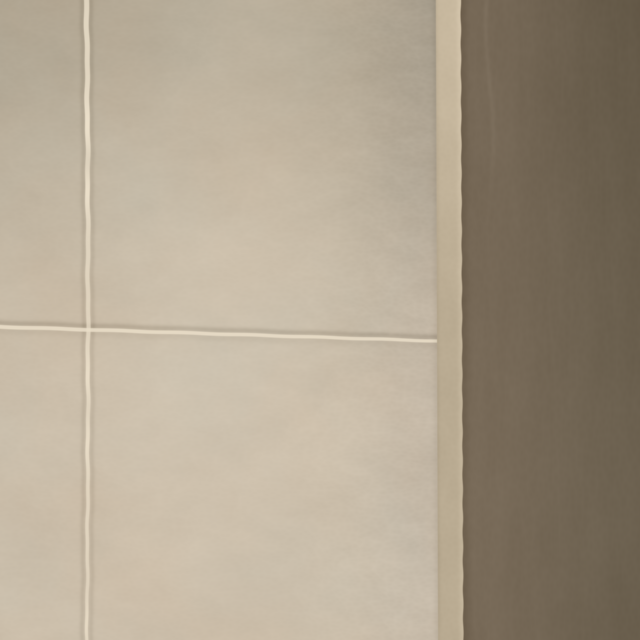
Give the GLSL for this texture, as a three.js fragment shader.

```glsl
// Pale stone wall tiles with light grout lines, a cream corner trim and a
// shaded side wall. Straight edges come from signed distances; the mottled
// stone is built from warped layered sines and stretched cellular noise.
varying vec2 vUv;

const float SOFT = 0.0016;

vec2 hash2(vec2 p) {
  return fract(sin(vec2(dot(p, vec2(127.1, 311.7)), dot(p, vec2(269.5, 183.3)))) * 43758.5);
}

// Distance to the nearest scattered cell point, centred near zero
float cellular(vec2 p) {
  vec2 cell = floor(p);
  vec2 f = fract(p);
  float nearest = 2.0;
  for (int j = -1; j <= 1; j++) {
    for (int i = -1; i <= 1; i++) {
      vec2 o = vec2(float(i), float(j));
      vec2 d = o + hash2(cell + o) - f;
      nearest = min(nearest, dot(d, d));
    }
  }
  return sqrt(nearest) - 0.5;
}

// Layered sines, each layer rotated and bent by the last; about -1 to 1
float clouds(vec2 p) {
  float sum = 0.0;
  float amp = 0.5;
  for (int i = 0; i < 5; i++) {
    sum += amp * sin(p.x + 1.3 * sin(p.y * 0.8)) * cos(p.y + 1.1 * sin(p.x * 0.7));
    p = mat2(0.8, 0.6, -0.6, 0.8) * p * 1.8 + vec2(1.7, 3.1) + sum;
    amp *= 0.62;
  }
  return sum;
}

// Soft step to the right of an edge
float after(float edge, float x) {
  return smoothstep(edge - SOFT, edge + SOFT, x);
}

// Soft band around a signed distance
float band(float d, float halfWidth) {
  return 1.0 - smoothstep(halfWidth - SOFT, halfWidth + SOFT, abs(d));
}

// Bell-shaped falloff
float glow(float d, float radius) {
  return exp(-d * d / (radius * radius));
}

vec3 stone(vec2 uv) {
  vec3 low = vec3(0.795, 0.745, 0.668);
  vec3 high = vec3(0.725, 0.682, 0.605);
  vec3 col = mix(low, high, smoothstep(0.25, 1.08, uv.y));

  // Broad light and shade
  col += 0.028 * glow(length((uv - vec2(0.35, 0.60)) * vec2(1.0, 0.8)), 0.25);
  col -= 0.045 * glow(length((uv - vec2(0.69, 0.92)) * vec2(1.0, 0.5)), 0.16);
  col -= 0.040 * glow(length(uv - vec2(0.0, 1.0)), 0.22);
  col -= vec3(0.020, 0.018, 0.010) * smoothstep(0.52, 0.69, uv.x);

  // Mottling, then fine sideways grain that roughens toward the trim
  float patches = clouds(uv * vec2(11.0, 15.0));
  float streaks = clouds(uv * vec2(38.0, 70.0) + 4.0);
  float pits = cellular(uv * vec2(95.0, 150.0) + patches);
  float rough = mix(0.6, 1.2, smoothstep(0.40, 0.68, uv.x));
  col += 0.014 * patches + 0.012 * streaks * rough + 0.014 * pits * rough;
  col += vec3(0.007, -0.002, -0.007) * clouds(uv * 9.0 + 8.0);
  return col;
}

vec3 addGrout(vec3 col, vec2 uv) {
  float wobble = 0.0006 * sin(uv.y * 47.0) + 0.0004 * sin(uv.y * 113.0);
  float dx = uv.x - 0.1375 + 0.008 * (uv.y - 0.48) * (uv.y - 0.48) + wobble;
  float dy = uv.y - 0.4893 + 0.0325 * uv.x + 0.0004 * sin(uv.x * 60.0);
  vec3 grout = mix(vec3(0.90, 0.85, 0.765), vec3(0.93, 0.885, 0.80), uv.y);

  // Recessed tile edges beside each line
  col -= 0.075 * glow(dy - 0.0065, 0.0045) + 0.025 * glow(dy + 0.006, 0.006);
  col -= 0.045 * glow(dx - 0.007, 0.004) + 0.050 * glow(dx + 0.007, 0.004);

  float wear = 0.85 + 0.15 * sin(uv.y * 31.0 + 2.0 * sin(uv.y * 17.0));
  col = mix(col, grout, band(dy, mix(0.0030, 0.0022, uv.x)) * 0.88);
  return mix(col, grout, band(dx, mix(0.0024, 0.0040, uv.y)) * wear);
}

vec3 trim(vec2 uv, float across) {
  vec3 col = mix(vec3(0.725, 0.668, 0.570), vec3(0.785, 0.725, 0.625), smoothstep(0.35, 1.0, uv.y));
  col += 0.012 * clouds(uv * vec2(40.0, 28.0)) + 0.010 * cellular(uv * 130.0);
  col += 0.035 * glow(across - 0.95, 0.12);
  return col - 0.030 * glow(across, 0.10);
}

vec3 sideWall(vec2 uv) {
  vec3 col = mix(vec3(0.465, 0.410, 0.340), vec3(0.412, 0.368, 0.300), smoothstep(0.72, 1.0, uv.x));
  col -= 0.020 * smoothstep(0.55, 1.0, uv.y) * smoothstep(0.80, 1.0, uv.x);
  col += 0.012 * glow(uv.y - 0.25, 0.3);

  // Upright streaks and small marks
  float streaks = clouds(uv * vec2(75.0, 9.0));
  float ridges = glow(uv.x - 0.765 - 0.006 * sin(uv.y * 18.0), 0.004);
  col += 0.008 * streaks + 0.006 * clouds(uv * vec2(24.0, 18.0));
  col += 0.010 * cellular(uv * vec2(120.0, 75.0));
  return col + 0.022 * ridges * smoothstep(0.55, 0.9, uv.y);
}

void main() {
  vec2 uv = vUv;
  float trimLeft = mix(0.6845, 0.6810, uv.y);
  float trimRight = mix(0.7240, 0.7200, uv.y) + 0.0005 * sin(uv.y * 140.0);
  float across = (uv.x - trimLeft) / (trimRight - trimLeft);

  vec3 col = addGrout(stone(uv), uv);
  col -= 0.035 * glow(uv.x - trimLeft, 0.006);
  col = mix(col, trim(uv, across), after(trimLeft, uv.x));
  vec3 side = sideWall(uv) - 0.045 * glow(uv.x - trimRight, 0.010);
  col = mix(col, side, after(trimRight, uv.x));
  gl_FragColor = vec4(col, 1.0);
}
```
